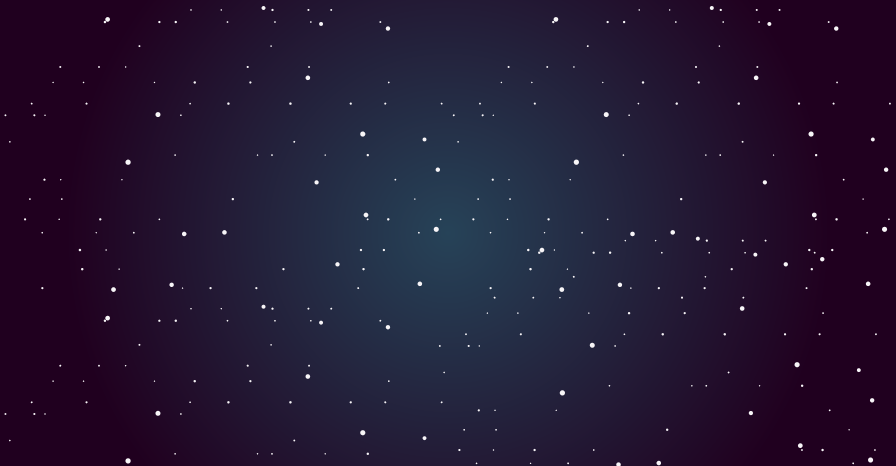
A Shadertoy shader for this background:

```glsl
// A night sky: a round teal glow fading into deep plum, sprinkled with white stars.
// Stars are scattered by hash on jittered grids inside one tile; four clipped copies
// of that tile cover the canvas, the last one shifted out of step with the rest.

// Lengths are in canvas heights, y runs downward for the tiles.
const vec3  GLOW_COLOR  = vec3(0.150, 0.262, 0.345);
const vec3  NIGHT_COLOR = vec3(0.127, 0.000, 0.122);
const vec3  STAR_COLOR  = vec3(0.97, 0.96, 0.97);
const float GLOW_RADIUS = 0.82;

const vec2  TILE_SIZE    = vec2(0.962, 0.641);
const vec2  SHIFTED_TILE = vec2(0.932, 0.495);

const vec2  LARGE_GRID   = vec2(9.0, 6.0);
const vec2  SMALL_GRID   = vec2(24.0, 16.0);
const float LARGE_RADIUS = 0.0056;
const float SMALL_RADIUS = 0.0026;
const float LARGE_CHANCE = 0.52;
const float SMALL_CHANCE = 0.15;
const float CLUMP_CHANCE = 0.32;
const vec2  CLUMP_LEFT   = vec2(0.18, 0.15);
const vec2  CLUMP_RIGHT  = vec2(0.60, 0.15);

float hash(vec2 p) {
    vec3 q = fract(vec3(p.xyx) * 0.1031);
    q += dot(q, q.yzx + 33.33);
    return fract((q.x + q.y) * q.z);
}

// Soft bump around a clump centre, in tile coordinates
float clump(vec2 t, vec2 center) {
    vec2 d = (t - center) / vec2(0.13, 0.15);
    return exp(-dot(d, d));
}

// Chance of a small star: sparse everywhere, denser in two clumps
float smallChance(vec2 t) {
    return SMALL_CHANCE + CLUMP_CHANCE * (clump(t, CLUMP_LEFT) + clump(t, CLUMP_RIGHT));
}

// Large stars keep away from the left side of the tile
float largeChance(vec2 t) {
    return LARGE_CHANCE * smoothstep(0.16, 0.30, t.x);
}

// Antialiased disc placed at random inside a grid cell
float starInCell(vec2 t, vec2 grid, vec2 cell, vec2 jitter, float radius, float pixel) {
    vec2 offset = (t * grid - cell - mix(vec2(0.15), vec2(0.85), jitter)) * TILE_SIZE / grid;
    return clamp((radius - length(offset)) / pixel + 0.5, 0.0, 1.0);
}

float largeStars(vec2 t, float pixel) {
    vec2 cell = floor(t * LARGE_GRID);
    vec2 jitter = vec2(hash(cell + 11.0), hash(cell + 47.0));
    float radius = LARGE_RADIUS * mix(0.72, 1.0, hash(cell + 83.0));
    float present = step(hash(cell + 5.0), largeChance((cell + 0.5) / LARGE_GRID));
    return present * starInCell(t, LARGE_GRID, cell, jitter, radius, pixel);
}

// Small stars share a height along each row, so they line up loosely
float smallStars(vec2 t, float pixel) {
    vec2 cell = floor(t * SMALL_GRID);
    vec2 jitter = vec2(hash(cell + 131.0), hash(vec2(cell.y, 19.0)));
    float radius = SMALL_RADIUS * mix(0.5, 1.0, hash(cell + 71.0));
    float present = step(hash(cell + 157.0), smallChance((cell + 0.5) / SMALL_GRID));
    return present * starInCell(t, SMALL_GRID, cell, jitter, radius, pixel);
}

void mainImage(out vec4 fragColor, in vec2 fragCoord) {
    float pixel = 1.0 / iResolution.y;

    // Radial glow
    float r = length(fragCoord - 0.5 * iResolution.xy) * pixel;
    vec3 color = mix(GLOW_COLOR, NIGHT_COLOR, clamp(r / GLOW_RADIUS, 0.0, 1.0));

    // Star tiles: two on top, one below on the left, one shifted
    vec2 p = vec2(fragCoord.x, iResolution.y - fragCoord.y) * pixel;
    float stars = 0.0;
    for (int i = 0; i < 4; i++) {
        vec2 corner = i < 3 ? vec2(i % 2, i / 2) * TILE_SIZE : SHIFTED_TILE;
        vec2 t = (p - corner) / TILE_SIZE;
        if (t == clamp(t, 0.0, 1.0)) {
            stars = max(stars, max(largeStars(t, pixel), smallStars(t, pixel)));
        }
    }

    fragColor = vec4(mix(color, STAR_COLOR, stars), 1.0);
}
```
